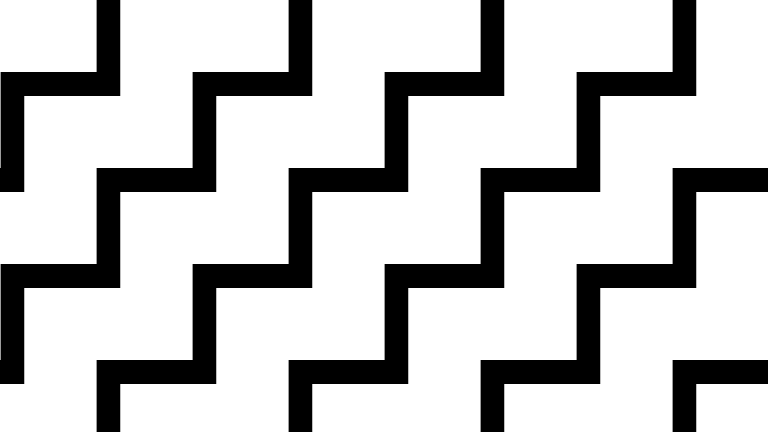
Give the GLSL for this pattern, as a WebGL 1 fragment shader.

```glsl
precision highp float;

uniform vec2 u_resolution;

const float STEPS_ACROSS = 8.0;                  // stair steps per canvas width
const vec2 ORIGIN = vec2(0.0064, 0.5);           // lower corner, in steps
const float RISER_WIDTH = 0.24625;               // vertical line, in steps
const float TREAD_HEIGHT = 0.25;                 // horizontal line, in steps
const float PERIOD = 2.0;                        // steps between staircases
const vec3 PAPER = vec3(1.0);
const vec3 INK = vec3(0.0);

// Coverage of a box that repeats along x, smoothed over one pixel.
float repeatedBox(vec2 p, vec2 low, vec2 high, float pixel) {
  vec2 fromCenter = p - 0.5 * (low + high);
  fromCenter.x = mod(fromCenter.x + 0.5 * PERIOD, PERIOD) - 0.5 * PERIOD;
  vec2 inside = 0.5 * (high - low) - abs(fromCenter);
  vec2 coverage = clamp(inside / pixel + 0.5, 0.0, 1.0);
  return coverage.x * coverage.y;
}

// One level of every staircase: a tread and the riser above its right end.
float stairLevel(vec2 p, float pixel) {
  float tread = repeatedBox(p, vec2(1.0, 0.0),
                            vec2(2.0 + RISER_WIDTH, TREAD_HEIGHT), pixel);
  float riser = repeatedBox(p, vec2(0.0),
                            vec2(RISER_WIDTH, 1.0 + TREAD_HEIGHT), pixel);
  return max(tread, riser);
}

void main() {
  float pixel = STEPS_ACROSS / u_resolution.x;
  vec2 p = gl_FragCoord.xy * pixel - ORIGIN;

  // Each level moves one step right; neighbours overlap at the corners.
  float level = floor(p.y);
  float ink = 0.0;
  for (int i = -1; i <= 1; i++) {
    ink = max(ink, stairLevel(p - (level + float(i)), pixel));
  }

  gl_FragColor = vec4(mix(PAPER, INK, ink), 1.0);
}
```
